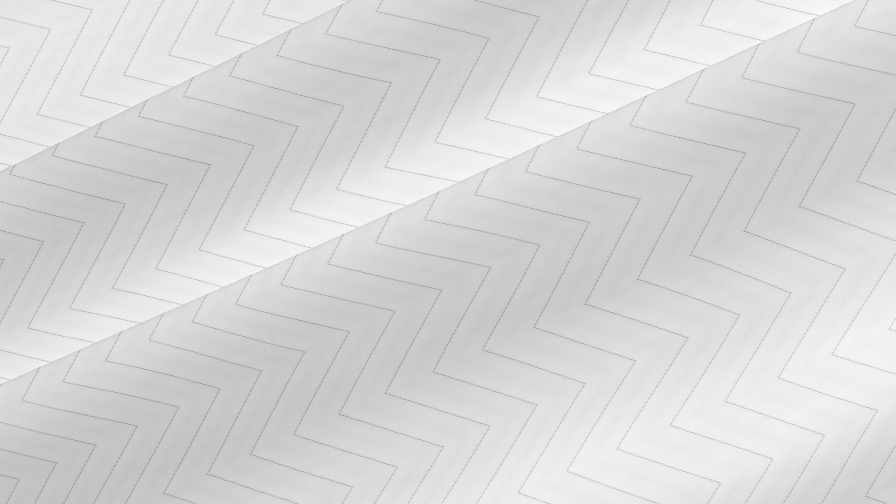
Give the GLSL for this texture, as a Shadertoy shader.

```glsl
// Draped white quilted fabric with stitched chevrons and diagonal folds.
#define FOLD_DIR vec2(0.912, -0.410)  // direction of the folds, y pointing down
#define HALF_WAVE 0.1435              // fold-normal distance between chevron corners
#define AMPLITUDE 0.185               // sideways reach of each chevron
#define SPACING 0.090                 // gap between seams at the left
#define SPREAD 0.022                  // growth of that gap towards the right
#define STITCH_LENGTH 0.0086
#define SEAM_WIDTH 0.0022
#define SEAM_DARKNESS 0.17
#define PADDING_RELIEF 0.016
#define GRAIN 0.014
#define CLOTH_TINT vec3(1.004, 1.000, 0.993)

float hash(vec2 p) {
    return fract(sin(dot(p, vec2(127.1, 311.7))) * 43758.5453);
}

float noise(vec2 p) {
    vec2 cell = floor(p), f = fract(p);
    f = f * f * (3.0 - 2.0 * f);
    return mix(mix(hash(cell), hash(cell + vec2(1, 0)), f.x),
               mix(hash(cell + vec2(0, 1)), hash(cell + vec2(1, 1)), f.x), f.y);
}

// Brightness change of the quilting; q.x runs along the folds, q.y across.
// corner is the position of one right-hand chevron corner.
float quilting(vec2 q, vec2 corner, float pixel) {
    float wave = (q.y - corner.y) / (2.0 * HALF_WAVE);
    float zigzag = 2.0 * abs(fract(wave + 0.5) - 0.5);
    float along = q.x + AMPLITUDE * zigzag;

    // Seam spacing grows steadily, so the seam index is logarithmic
    float gap = SPACING + SPREAD * along;
    float index = log(gap / (SPACING + SPREAD * corner.x)) / SPREAD;
    float offset = fract(index + 0.5) - 0.5;
    float slant = HALF_WAVE / length(vec2(HALF_WAVE, AMPLITUDE));
    float side = offset * gap * slant;
    float dist = abs(side);

    // Thread: a thin line broken into stitches
    float line = 1.0 - smoothstep(-0.6 * pixel, 0.6 * pixel, dist - 0.5 * SEAM_WIDTH);
    float stitch = 0.65 + 0.35 * cos(6.2832 * q.y / (slant * STITCH_LENGTH));

    // Padding: rounded channels with a shaded and a lit flank at each seam
    float dome = 1.0 - 4.0 * offset * offset;
    float groove = exp(-dist / 0.005);
    float flank = side / 0.005 * groove;
    return PADDING_RELIEF * (dome - 0.65 - groove + 0.8 * flank)
         - SEAM_DARKNESS * line * stitch;
}

// Soft light across the cloth between the two creases; h runs from 0 to 1
float middleLight(float h) {
    return 0.860 - 0.070 * smoothstep(0.0, 0.38, h)
                 + 0.035 * smoothstep(0.38, 0.65, h)
                 + 0.105 * smoothstep(0.58, 0.92, h);
}

// Soft light below the lower crease
float lowerLight(float t) {
    return 0.880 - 0.090 * smoothstep(0.70, 0.87, t)
                 + 0.075 * smoothstep(0.96, 1.20, t)
                 + 0.055 * smoothstep(1.16, 1.32, t)
                 - 0.120 * smoothstep(1.40, 1.60, t);
}

// Lit lip above a crease and thin contact shadow below it
float creaseEdge(float d) {
    return d < 0.0 ? 0.025 * exp(d / 0.012) : -0.07 * exp(-d / 0.003);
}

void mainImage(out vec4 fragColor, in vec2 fragCoord) {
    float pixel = 1.0 / iResolution.y;
    vec2 p = fragCoord * pixel;
    vec2 down = vec2(p.x, 1.0 - p.y);
    vec2 q = vec2(dot(down, FOLD_DIR), dot(down, vec2(-FOLD_DIR.y, FOLD_DIR.x)));

    // Signed distances to the two creases
    float upperCrease = q.y - (0.306 - 0.033 * q.x);
    float lowerCrease = q.y - (0.699 + 0.004 * sin(3.0 * q.x));

    // Gentle unevenness of the drape
    vec2 drape = q + 0.010 * (vec2(noise(q * 4.0), noise(q * 4.0 + 17.0)) - 0.5);
    vec2 sheared = drape + vec2(0.2 * max(drape.y - 1.03, 0.0), 0.0);

    // Three overlapping layers, each with its own chevron phase
    float top = 0.925 - 0.035 * smoothstep(0.0, 0.7, q.x)
              + quilting(drape, vec2(0.064, 0.097), pixel);
    float middle = middleLight(upperCrease / 0.405)
                 + quilting(drape, vec2(0.643, 0.470), pixel);
    float lower = lowerLight(q.y) + quilting(sheared, vec2(0.775, 0.884), pixel);

    float shade = mix(top, middle, smoothstep(-pixel, pixel, upperCrease));
    shade = mix(shade, lower, smoothstep(-pixel, pixel, lowerCrease));
    shade += creaseEdge(upperCrease) + creaseEdge(lowerCrease);

    // Broad light, faint pulled wrinkles and woven grain
    shade += 0.022 * (q.x - 0.5);
    shade += 0.024 * (noise(q * vec2(3.0, 9.0)) - 0.5);
    shade += 0.012 * (noise(q * vec2(14.0, 60.0)) - 0.5);
    shade += GRAIN * (noise(p * vec2(260.0, 340.0)) - 0.5);

    fragColor = vec4(clamp(shade * CLOTH_TINT, 0.0, 1.0), 1.0);
}
```
